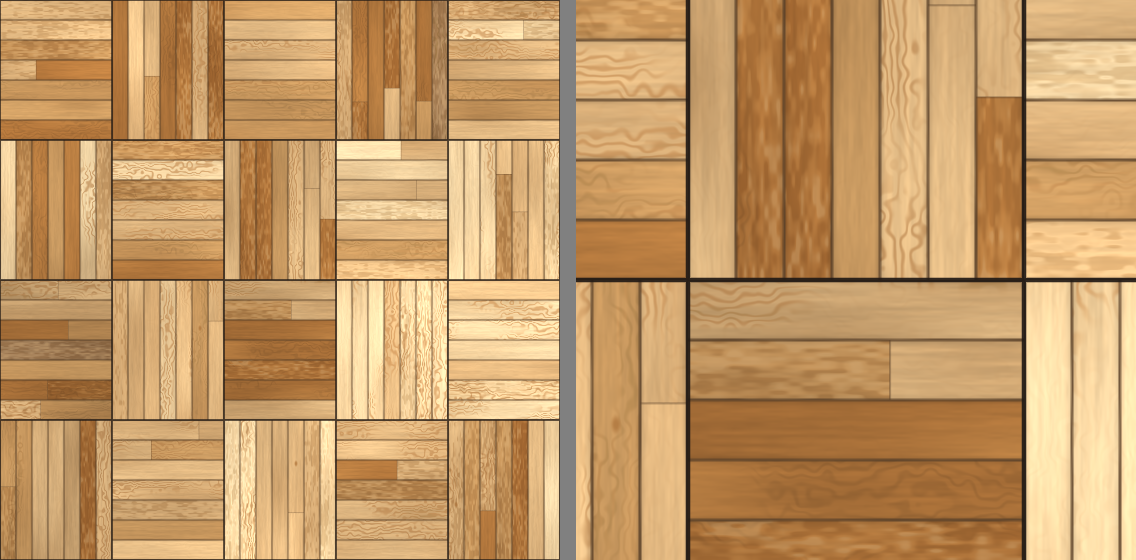
Left: the whole. Right: its middle third, enlarged.
Write a Shadertoy shader that draws this texture.

```glsl
const vec2 TILES = vec2(5.0, 4.0);
const float STRIPS = 7.0;
const float TILE_LINE = 0.0027;
const float SEAM_LINE = 0.0018;
const float JOINT_CHANCE = 0.17;
const float FIGURE_CHANCE = 0.45;
const float MOTTLE_CHANCE = 0.2;
const float KNOT_CHANCE = 0.05;
const float PLANK_SPREAD = 0.62;
const float RUN_SPREAD = 0.55;
const float TILE_BIAS = 0.55;
const float TILE_SHADE = 0.13;
const float BROAD_SHADE = 0.16;

const vec3 CREAM = vec3(0.945, 0.825, 0.63);
const vec3 HONEY = vec3(0.88, 0.715, 0.50);
const vec3 TAN = vec3(0.80, 0.605, 0.375);
const vec3 RUST = vec3(0.72, 0.485, 0.25);
const vec3 UMBER = vec3(0.70, 0.545, 0.38);
const vec3 GRAIN = vec3(0.68, 0.46, 0.24);
const vec3 SEAM = vec3(0.36, 0.26, 0.165);
const vec3 GAP = vec3(0.13, 0.10, 0.08);

float hash(vec2 p) {
    vec3 q = fract(p.xyx * 0.1031);
    q += dot(q, q.yzx + 33.33);
    return fract((q.x + q.y) * q.z);
}

float noise(vec2 p) {
    vec2 i = floor(p), f = fract(p);
    f = f * f * (3.0 - 2.0 * f);
    return mix(mix(hash(i), hash(i + vec2(1, 0)), f.x),
               mix(hash(i + vec2(0, 1)), hash(i + vec2(1, 1)), f.x), f.y);
}

// Antialiased coverage of a line at distance d
float line(float d, float width, float pixel) {
    return clamp((0.5 * width - d) / pixel + 0.5, 0.0, 1.0);
}

vec3 plankTone(float pick) {
    vec3 tone = pick < 0.29 ? CREAM : HONEY;
    tone = pick > 0.58 ? TAN : tone;
    tone = pick > 0.80 ? RUST : tone;
    return pick > 0.93 ? UMBER : tone;
}

// p runs along the plank in x and across it in y, in canvas units
vec3 wood(vec2 p, vec2 id, vec2 middle, float lean) {
    vec3 color = plankTone(0.5 + PLANK_SPREAD * (hash(id) - 0.5) + lean);
    color *= 1.0 + 0.08 * (hash(id + 11.0) - 0.5);
    vec2 g = p + vec2(hash(id + 23.0), hash(id + 31.0)) * 3.0;

    // Fine fibres and broad tonal drift
    float fibre = noise(g * vec2(18.0, 380.0)) + 0.6 * noise(g * vec2(90.0, 700.0));
    float drift = noise(g * vec2(9.0, 22.0));
    color *= 1.0 + 0.08 * (fibre - 0.8);
    color *= 1.0 + (drift - 0.5) * vec3(0.16, 0.21, 0.27);

    // Tight wavy growth rings in patches
    float figured = step(hash(id + 47.0), FIGURE_CHANCE);
    float bend = 2.6 * noise(g * vec2(24.0, 60.0)) + 1.2 * noise(g * vec2(130.0, 150.0));
    float ring = abs(fract(g.y * 125.0 + bend) - 0.5) * 2.0;
    float patches = smoothstep(0.3, 0.65, noise(g * vec2(14.0, 45.0) + 7.0));
    float figure = smoothstep(0.3, 0.95, ring) * mix(0.05, 0.6, figured * patches);
    color = mix(color, min(color * 0.88, GRAIN + 0.06), figure);

    // Worn, finely speckled surface
    float mottled = step(hash(id + 59.0), MOTTLE_CHANCE);
    float speck = noise(g * vec2(110.0, 400.0)) + 0.7 * noise(g * vec2(20.0, 80.0));
    color = mix(color, color * vec3(0.87, 0.82, 0.75), mottled * 0.7 * smoothstep(0.7, 1.15, speck));
    color = mix(color, HONEY, mottled * 0.35 * smoothstep(0.75, 0.35, speck));

    // Rare small knot
    vec2 k = p - middle - vec2((hash(id + 71.0) - 0.5) * 0.12, 0.0);
    float knot = smoothstep(0.005, 0.001, length(k * vec2(0.7, 1.3)));
    return mix(color, GRAIN, 0.8 * knot * step(hash(id + 83.0), KNOT_CHANCE));
}

void mainImage(out vec4 fragColor, in vec2 fragCoord) {
    vec2 uv = fragCoord / iResolution.xy;
    float pixel = 1.0 / min(iResolution.x, iResolution.y);
    vec2 cell = floor(uv * TILES);
    vec2 local = fract(uv * TILES);
    vec2 size = 1.0 / TILES;

    // Alternate the plank direction like a checkerboard
    bool across = mod(cell.x + cell.y, 2.0) > 0.5;
    vec2 q = across ? local : local.yx;
    vec2 dims = across ? size : size.yx;

    // Split some strips in two with a butt joint
    float strip = floor(q.y * STRIPS);
    vec2 stripId = vec2(cell.x * 13.0 + strip, cell.y * 29.0 + 5.0);
    float jointed = step(hash(stripId + 101.0), JOINT_CHANCE);
    float jointAt = mix(0.2, 0.8, hash(stripId + 113.0));
    float piece = jointed * step(jointAt, q.x);
    vec2 plankId = stripId + vec2(piece * 211.0, piece * 37.0);
    vec2 middle = vec2(0.5, (strip + 0.5) / STRIPS) * dims;

    // Neighbouring strips and whole tiles lean towards a common tone
    float tileTone = hash(cell + 307.0) - 0.5;
    float run = noise(vec2(strip * 0.4 + cell.x * 17.0, cell.y * 23.0 + 3.0)) - 0.5;
    vec3 color = wood(q * dims, plankId, middle, TILE_BIAS * tileTone + RUN_SPREAD * run);
    color *= 1.0 - TILE_SHADE * tileTone;
    color *= 1.0 + BROAD_SHADE * (noise(uv * 4.5 + 61.0) - 0.5);

    // Seams with a soft shaded edge
    float seamDist = abs(fract(q.y * STRIPS + 0.5) - 0.5) * dims.y / STRIPS;
    float jointDist = mix(1.0, abs(q.x - jointAt) * dims.x, jointed);
    color *= 1.0 - 0.10 * smoothstep(0.004, 0.0, seamDist);
    float depth = 0.55 + 0.35 * noise(vec2(q.x * 8.0, strip + cell.x * 9.0));
    color = mix(color, SEAM, depth * line(seamDist, SEAM_LINE, pixel));
    color = mix(color, SEAM, 0.4 * line(jointDist, SEAM_LINE * 0.7, pixel));

    // Dark gap around each tile
    vec2 border = min(local, 1.0 - local) * size;
    color = mix(color, GAP, 0.92 * line(min(border.x, border.y), TILE_LINE, pixel));
    fragColor = vec4(color, 1.0);
}
```
